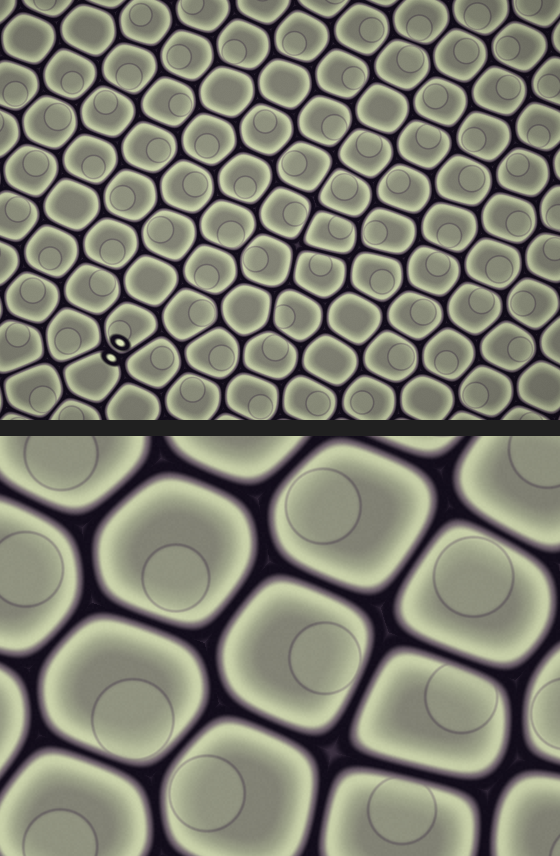
Top, the full canvas; bottom, a detail of the centre.
A WebGL 2 fragment shader for this pattern:

```glsl
#version 300 es
precision highp float;
// Packed emulsion droplets seen through a microscope: a tilted, faulted hexagonal lattice.

uniform vec2 u_resolution;
out vec4 fragColor;

// Lattice, in canvas heights
const vec2 ORIGIN = vec2(0.0694, 0.9097);
const vec2 STEP_I = vec2(0.1398, 0.0226);
const vec2 STEP_J = vec2(-0.0451, -0.1111);
const vec2 FAULT = vec2(6.5, 8.0);      // column and row where the extra half row ends
const float FAULT_LIFT = 0.113;
const float FAULT_PUSH = 0.025;
const float JITTER = 0.012;

// Droplet profile, in canvas heights
const float ROUNDING = 0.0087;
const float SIZE_SPREAD = 0.0025;
const float RING_RADIUS = 0.030;
const float RING_WIDTH = 0.0013;
const float RING_CHANCE = 0.88;

const vec3 GAP = vec3(0.07, 0.05, 0.10);
const vec3 VOID_GLOW = vec3(0.22, 0.18, 0.24);
const vec3 FRINGE = vec3(0.42, 0.37, 0.41);
const vec3 RIM = vec3(0.76, 0.79, 0.64);
const vec3 BODY = vec3(0.60, 0.62, 0.52);
const vec3 CORE = vec3(0.49, 0.49, 0.44);

// Integer hash giving three values in 0..1
vec3 hash3(vec2 id) {
  uvec3 v = uvec3(ivec3(ivec2(id) + 64, 7));
  v = v * 1664525u + 1013904u;
  v.x += v.y * v.z; v.y += v.z * v.x; v.z += v.x * v.y;
  v ^= v >> 16u;
  v.x += v.y * v.z; v.y += v.z * v.x; v.z += v.x * v.y;
  return vec3(v >> 8u) / 16777216.0;
}

// The row at the fault exists only to its right
bool missing(vec2 id) {
  return id.y == FAULT.y && id.x < FAULT.x;
}

// Droplet centre: lattice point, shift around the fault, random offset
vec2 site(vec2 id) {
  float right = step(FAULT.x, id.x);
  float leftLift = step(FAULT.y + 0.5, id.y) * clamp(0.55 + 0.09 * id.x, 0.0, 1.0);
  float rightLift = clamp(0.125 * (id.y - 3.0), 0.0, 1.0) * exp(-0.45 * max(id.x - 7.0, 0.0));
  float row = (id.y - FAULT.y + 0.7) / 1.5;
  vec2 drift = vec2(FAULT_PUSH * right * exp(-row * row),
                    FAULT_LIFT * mix(leftLift, rightLift, right));
  return ORIGIN + id.x * STEP_I + id.y * STEP_J + drift + JITTER * (hash3(id).xy - 0.5);
}

// Colour across the droplet from gap to centre
vec3 profile(float depth) {
  vec3 col = mix(VOID_GLOW, GAP, smoothstep(-0.009, -0.003, depth));
  col = mix(col, FRINGE, smoothstep(0.0005, 0.0055, depth));
  col = mix(col, RIM, smoothstep(0.0045, 0.0100, depth));
  col = mix(col, BODY, smoothstep(0.0110, 0.0230, depth));
  return mix(col, CORE, smoothstep(0.0190, 0.0330, depth));
}

void main() {
  vec2 p = gl_FragCoord.xy / u_resolution.y;
  float pixel = 1.0 / u_resolution.y;
  vec2 base = round(inverse(mat2(STEP_I, STEP_J)) * (p - ORIGIN));

  // Nearest droplet
  vec2 cell = base;
  vec2 centre = vec2(0.0);
  float nearest = 1e3;
  for (int j = -1; j <= 3; j++)
    for (int i = -2; i <= 2; i++) {
      vec2 id = base + vec2(i, j);
      if (missing(id)) continue;
      vec2 s = site(id);
      float d = distance(p, s);
      if (d < nearest) { nearest = d; cell = id; centre = s; }
    }

  // Smooth minimum of the distances to the walls rounds the corners
  float sum = 0.0;
  for (int j = -2; j <= 2; j++)
    for (int i = -2; i <= 2; i++) {
      vec2 id = cell + vec2(i, j);
      if (id == cell || missing(id)) continue;
      vec2 s = site(id);
      float wall = dot(0.5 * (s + centre) - p, normalize(s - centre));
      sum += exp(-wall / ROUNDING);
    }
  vec3 rnd = hash3(cell + vec2(31.0, 17.0));
  float depth = -ROUNDING * log(sum) + SIZE_SPREAD * (rnd.z - 0.5);
  vec3 col = profile(depth);

  // Off-centre inner ring with a slightly brighter inside
  float angle = 6.2832 * rnd.x;
  vec2 ringCentre = centre + mix(0.020, 0.031, rnd.y) * vec2(cos(angle), 0.8 * sin(angle));
  float ringDist = length(p - ringCentre) - RING_RADIUS * mix(0.88, 1.08, rnd.z);
  float hasRing = step(hash3(cell + 50.0).x, RING_CHANCE) * smoothstep(0.005, 0.010, depth);
  float inside = 1.0 - smoothstep(-0.004, 0.001, ringDist);
  float line = 1.0 - smoothstep(0.0, RING_WIDTH + pixel, abs(ringDist));
  col = mix(col, BODY * 1.04, 0.40 * inside * hasRing);
  col *= 1.0 - vec3(0.19, 0.23, 0.15) * line * hasRing;

  // Pair of bright beads caught between droplets
  for (int k = 0; k < 2; k++) {
    vec2 q = p - vec2(0.286, 0.184) + float(k) * vec2(0.021, 0.036);
    q = mat2(0.87, 0.5, -0.5, 0.87) * q;
    float bead = length(q * vec2(0.65, 1.0)) - 0.014;
    col = mix(col, GAP, 1.0 - smoothstep(0.0, 0.007, bead));
    col = mix(col, RIM * 1.15, 1.0 - smoothstep(-0.010, -0.003, bead));
  }

  // Uneven lamp light and fine grain
  vec2 away = gl_FragCoord.xy / u_resolution - vec2(0.42, 0.48);
  float grain = hash3(floor(p * 576.0)).x - 0.5;
  col *= 1.04 - 0.36 * dot(away, away);
  fragColor = vec4(col + 0.012 * grain, 1.0);
}
```
